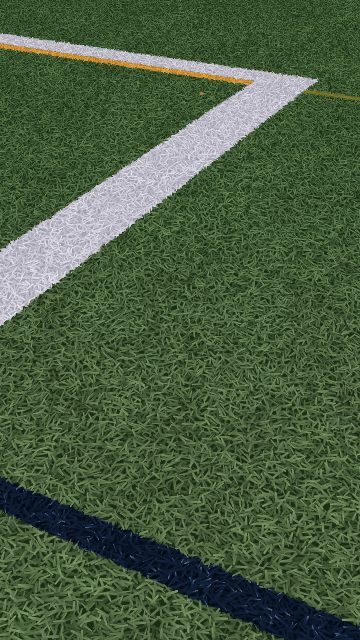
Write a Shadertoy shader that draws this texture.

```glsl
vec3 hash32(vec2 cell) {
    vec3 h = fract(cell.xyx * vec3(0.1031, 0.1030, 0.0973));
    h += dot(h, h.yxz + 33.33);
    return fract((h.xxy + h.yzz) * h.zyx);
}

// Signed distance to the line a-b, positive underneath it
float below(vec2 p, vec2 a, vec2 b) {
    vec2 d = normalize(b - a);
    return d.y * (p.x - a.x) - d.x * (p.y - a.y);
}

// Scattered blades: xy = offset to the root of the top blade, z = brightness
vec3 bladeField(vec2 p) {
    float size = 0.0105 - 0.0075 * p.y;
    vec2 ground = vec2((p.x - 0.28) / size, -log(size) / 0.0075);
    float pixel = 1.0 / (iResolution.y * size);
    vec3 top = vec3(0.0);

    for (int layer = 0; layer < 2; layer++) {
        vec2 q = ground + float(layer) * vec2(37.4, 91.7);
        vec2 home = floor(q);
        for (int j = -1; j <= 1; j++)
        for (int i = -1; i <= 1; i++) {
            vec2 cell = home + vec2(i, j);
            vec3 rnd = hash32(cell + 400.0);
            vec3 look = hash32(cell + 713.0);
            vec2 toCentre = cell + 0.2 + 0.6 * rnd.xy - q;
            float angle = 6.2832 * rnd.z;
            vec2 dir = vec2(cos(angle), 0.75 * sin(angle));
            float along = clamp(dot(-toCentre, dir) / dot(dir, dir), -0.85, 0.85);
            float dist = length(toCentre + dir * along);
            float width = 0.13 + 0.1 * look.y - 0.07 * along;
            float cover = 1.0 - smoothstep(width - 0.6 * pixel, width + 0.6 * pixel, dist);
            float light = cover * (0.28 + 0.72 * look.x) * (0.88 + 0.2 * along);
            if (light > top.z) top = vec3((toCentre - 0.5 * dir) * size, light);
        }
    }
    return top;
}

void mainImage(out vec4 fragColor, in vec2 fragCoord) {
    vec2 p = fragCoord / iResolution.y;
    vec3 blade = bladeField(p);
    float light = blade.z;
    vec2 root = p + 0.5 * blade.xy;
    float soft = 0.0004 + 0.6 / iResolution.y;

    // Turf with broad, wavering patches
    float patches = sin(p.x * 19.0 + 3.0 * sin(p.y * 13.0))
                  * sin(p.y * 31.0 + 2.0 * sin(p.x * 11.0))
                  + 0.5 * sin(p.x * 47.0 - p.y * 61.0 + 2.0 * sin(p.y * 37.0));
    vec3 color = mix(vec3(0.10, 0.17, 0.075), vec3(0.47, 0.57, 0.39), light);
    color *= mix(vec3(1.03), vec3(0.87, 0.97, 0.88), smoothstep(0.3, 1.0, p.y));
    color *= 1.0 + 0.045 * patches;

    // White corner
    vec2 corner = vec2(0.499, 0.876);
    float innerTop = below(root, vec2(0.0, 0.932), vec2(0.397, 0.873));
    float innerArm = below(root, vec2(0.0, 0.609), vec2(0.397, 0.873));
    float white = min(below(root, vec2(0.0, 0.948), corner),
                      -below(root, vec2(0.0, 0.490), corner));
    white = min(white, max(-innerTop, innerArm));
    vec3 whitePaint = mix(vec3(0.62, 0.61, 0.67), vec3(0.94, 0.93, 0.97), light);
    color = mix(color, whitePaint, smoothstep(-soft, soft, white));

    // Orange strip inside the corner and its faint continuation
    float orange = min(innerTop, -below(root, vec2(0.0, 0.925), vec2(0.391, 0.867)));
    orange = min(orange, -innerArm);
    vec3 orangePaint = mix(vec3(0.72, 0.44, 0.08), vec3(0.96, 0.74, 0.34), light);
    color = mix(color, orangePaint, smoothstep(-soft, soft, orange));
    float faint = 0.0025 - abs(below(root, vec2(0.475, 0.858), vec2(0.5625, 0.845)));
    faint = min(faint, root.x - 0.475);
    color = mix(color, vec3(0.56, 0.50, 0.14), 0.75 * smoothstep(-soft, soft, faint));

    // Navy band with a few glinting blades
    float navy = min(below(root, vec2(0.0, 0.254), vec2(0.5625, 0.021)),
                     -below(root, vec2(0.0, 0.203), vec2(0.443, 0.0)));
    vec3 navyPaint = mix(vec3(0.015, 0.04, 0.085), vec3(0.09, 0.16, 0.27), light);
    navyPaint += 0.22 * smoothstep(0.82, 1.0, light);
    color = mix(color, navyPaint, smoothstep(-soft, soft, navy));

    // Small dry leaf
    float leaf = 0.0025 - length((p - vec2(0.315, 0.854)) * vec2(0.8, 1.2));
    color = mix(color, vec3(0.75, 0.48, 0.27), smoothstep(-soft, soft, leaf));

    fragColor = vec4(color, 1.0);
}
```
